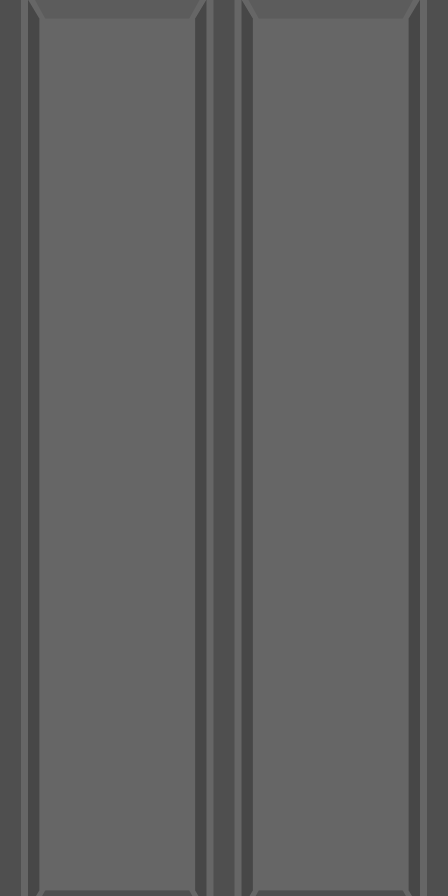
A Shadertoy shader for this pattern:

```glsl
// Antialiased coverage of the region where d is negative
float fill(float d) {
    return clamp(0.5 - d * iResolution.x, 0.0, 1.0);
}

void mainImage(out vec4 fragColor, in vec2 fragCoord) {
    vec2 p = fragCoord / iResolution.xy * vec2(1.0, 2.0);

    // Two mirrored panels: distance from the nearest panel axis
    float period = 0.4766;
    float x = abs(fract((p.x - 0.5) / period) - 0.5) * period;

    // Depth into the bevelled ends, positive only inside them
    float topDepth = p.y - 1.9585;
    float bottomDepth = 0.0125 - p.y;
    float endDepth = max(max(topDepth, bottomDepth), 0.0);

    // Recessed groove and raised rim
    float shade = mix(0.31, 0.40, fill(x - 0.2148));

    // Dark side bevel, mitred towards the ends
    float face = fill(x - 0.1738 - 0.6 * endDepth);
    shade = mix(shade, 0.28, fill(x - 0.1992));
    shade = mix(shade, 0.40, face);

    // End bevels, set in from the light mitre lines
    float cap = fill((x - 0.1608 - 0.55 * endDepth) / 1.14);
    shade = mix(shade, 0.36, cap * fill(-topDepth));
    shade = mix(shade, 0.31, cap * fill(-bottomDepth));

    fragColor = vec4(vec3(shade), 1.0);
}
```
